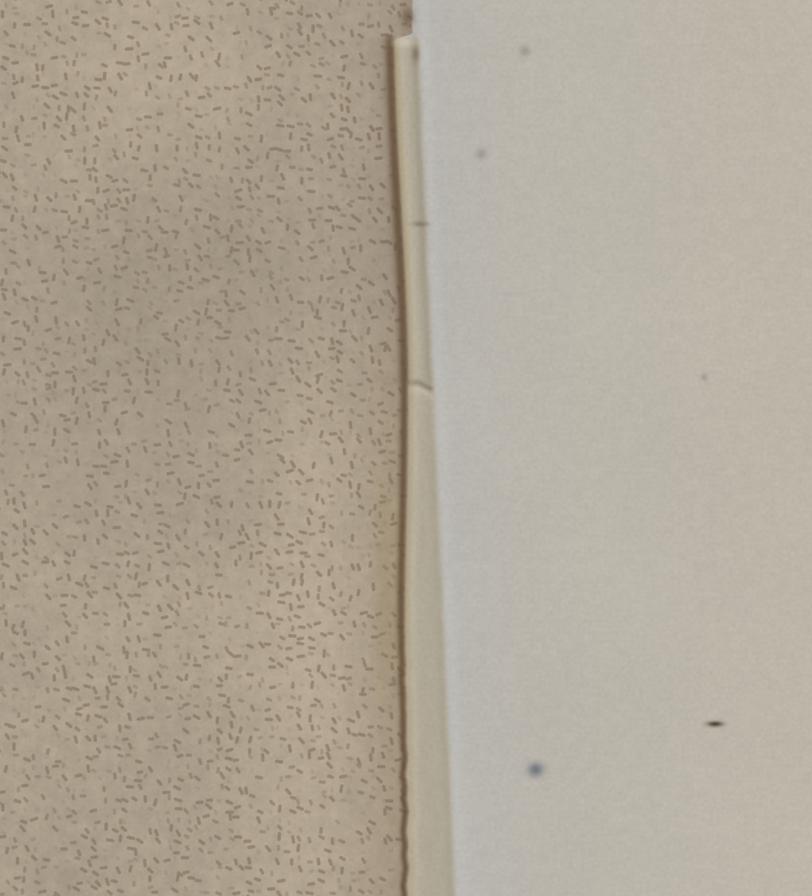
Give the GLSL for this texture, as a Shadertoy shader.

```glsl
#define LEATHER vec3(0.672, 0.622, 0.548)
#define PAPER vec3(0.737, 0.712, 0.662)
#define PAPER_COOL vec3(0.715, 0.708, 0.688)
#define STRIP vec3(0.685, 0.655, 0.585)
#define CREASE vec3(0.40, 0.32, 0.235)
#define FLECK vec3(0.505, 0.435, 0.365)
#define FLECK_CELLS 88.0
#define FLECK_OPACITY 0.62
#define GRAIN 0.035
#define TEAR_TOP 0.042
#define STEP_A 0.250
#define STEP_B 0.427

vec2 hash2(vec2 p) {
    vec3 q = fract(vec3(p.xyx) * vec3(0.1031, 0.1030, 0.0973));
    q += dot(q, q.yzx + 33.33);
    return fract((q.xx + q.yz) * q.zy);
}

float gradientNoise(vec2 p) {
    vec2 i = floor(p), f = fract(p);
    vec2 u = f * f * f * (f * (f * 6.0 - 15.0) + 10.0);
    vec2 e = vec2(0.0, 1.0);
    float a = dot(hash2(i) * 2.0 - 1.0, f);
    float b = dot(hash2(i + e.yx) * 2.0 - 1.0, f - e.yx);
    float c = dot(hash2(i + e) * 2.0 - 1.0, f - e);
    float d = dot(hash2(i + 1.0) * 2.0 - 1.0, f - 1.0);
    return mix(mix(a, b, u.x), mix(c, d, u.x), u.y);
}

float fbm(vec2 p) {
    float sum = 0.0, amp = 0.6;
    for (int i = 0; i < 4; i++) {
        sum += amp * gradientNoise(p);
        p = p * 2.03 + 17.3;
        amp *= 0.55;
    }
    return sum;
}

// Soft elliptical spot, 1 at its centre
float spot(vec2 p, vec2 centre, vec2 radius) {
    vec2 d = (p - centre) / radius;
    return exp(-dot(d, d));
}

float line(float d, float width) {
    return exp(-d * d / (width * width));
}

// Short slanted pores scattered on a jittered grid
float flecks(vec2 p) {
    vec2 g = p * FLECK_CELLS, cell = floor(g);
    float cover = 0.0;
    for (int y = -1; y <= 1; y++)
    for (int x = -1; x <= 1; x++) {
        vec2 id = cell + vec2(x, y);
        vec2 r = hash2(id), s = hash2(id + 71.7);
        float angle = -0.75 + (s.x - 0.5) * 2.2;
        vec2 dir = vec2(cos(angle), sin(angle));
        vec2 d = g - id - 0.15 - 0.7 * r;
        d -= dir * clamp(dot(d, dir), -0.27 * s.y, 0.27 * s.y);
        float mark = 1.0 - smoothstep(0.06, 0.26, length(d));
        cover = max(cover, mark * smoothstep(0.1, 0.8, s.y));
    }
    return cover;
}

vec3 leather(vec2 p, float seam) {
    vec3 col = LEATHER * (1.0 + 0.09 * fbm(p * 5.0) + 0.09 * fbm(p * 60.0));
    col *= 1.0 + 0.055 * spot(p, vec2(0.35, 0.32), vec2(0.055, 0.40));
    col *= 1.0 - 0.05 * spot(p, vec2(0.22, 0.66), vec2(0.20, 0.17));
    col *= 1.0 + 0.04 * spot(p, vec2(0.15, 0.96), vec2(0.20, 0.15));
    col = mix(col, FLECK, FLECK_OPACITY * flecks(p));
    // Shade gathering beside the crease, ochre lower down
    float shade = exp(-max(seam - p.x, 0.0) / 0.03);
    col *= 1.0 - shade * mix(vec3(0.07, 0.09, 0.13), vec3(0.12, 0.14, 0.14), smoothstep(0.45, 0.75, p.y));
    return mix(col, vec3(0.62, 0.54, 0.41), 0.35 * spot(p, vec2(0.43, 0.35), vec2(0.012, 0.13)));
}

vec3 paper(vec2 p, float edge) {
    vec3 col = mix(PAPER, PAPER_COOL, exp(-max(p.x - edge, 0.0) / 0.11));
    col *= 1.0 + 0.022 * fbm(p * 7.0) + 0.035 * fbm(p * 75.0);
    col *= 1.0 + 0.012 * gradientNoise(p * vec2(45.0, 210.0));
    // Loose specks
    col = mix(col, vec3(0.40, 0.43, 0.47), 0.85 * spot(p, vec2(0.598, 0.141), vec2(0.0085, 0.0075)));
    col = mix(col, vec3(0.29, 0.24, 0.19), 0.95 * spot(p, vec2(0.798, 0.192), vec2(0.0085, 0.003)));
    float faint = spot(p, vec2(0.586, 0.943), vec2(0.006)) + spot(p, vec2(0.537, 0.828), vec2(0.006))
                + spot(p, vec2(0.786, 0.579), vec2(0.004));
    return mix(col, vec3(0.53, 0.51, 0.48), 0.5 * faint);
}

void mainImage(out vec4 fragColor, in vec2 fragCoord) {
    vec2 p = fragCoord / iResolution.y;
    float t = 1.0 - p.y, aa = max(0.0018, 1.0 / iResolution.y);
    float wobble = 0.0035 * gradientNoise(vec2(3.0, t * 48.0)) * smoothstep(0.65, 0.85, t);
    float seam = 0.435 + 0.016 * smoothstep(0.02, 0.44, t) - 0.0035 * line(t - 0.68, 0.13) + wobble;
    float edge = 0.465 + 0.043 * t + 0.0015 * gradientNoise(vec2(8.0, t * 22.0));
    float below = smoothstep(TEAR_TOP - 0.006, TEAR_TOP + 0.004, t);
    float lower = smoothstep(STEP_B - 0.003, STEP_B + 0.003, t);
    float border = mix(0.460 + 0.004 * gradientNoise(vec2(t * 90.0, 2.0)), seam + 0.004, below);

    // Folded strip with its overlapping steps
    vec3 strip = STRIP * (1.0 + 0.04 * fbm(p * vec2(90.0, 30.0)));
    strip *= 1.0 + 0.05 * line(p.x - seam - 0.012, 0.006) - 0.07 * line(p.x - edge + 0.005, 0.005) * (1.0 - 0.6 * lower);
    float across = smoothstep(seam, seam + 0.006, p.x) * (1.0 - smoothstep(edge - 0.004, edge + 0.004, p.x));
    float bend = 0.007 * smoothstep(seam + 0.014, edge, p.x);
    strip *= 1.0 - 0.17 * across * line(t - STEP_B - bend, 0.0035);
    strip *= 1.0 + 0.07 * across * line(t - STEP_B - bend - 0.008, 0.004);

    // Layers from right to left
    vec3 col = paper(p, edge);
    col *= 1.0 + 0.025 * line(p.x - edge - 0.008, 0.007);
    col = mix(col, strip, below * (1.0 - smoothstep(edge - 0.004, edge + 0.004, p.x)));
    col = mix(col, leather(p, border), 1.0 - smoothstep(border - aa, border + aa, p.x));

    // Dark crease and the ochre lip beside it
    float width = mix(0.0058, 0.0048, lower) * (1.0 - 0.25 * smoothstep(0.6, 0.9, t));
    col = mix(col, CREASE, 0.85 * below * line(p.x - seam, width));
    col = mix(col, vec3(0.70, 0.63, 0.49), 0.45 * below * line(p.x - seam - 0.0085, 0.003));

    // Torn tip and notch
    col = mix(col, vec3(0.42, 0.35, 0.28), 0.7 * spot(p, vec2(0.455, 0.981), vec2(0.007, 0.010)));
    col = mix(col, vec3(0.79, 0.76, 0.69), 0.8 * spot(p, vec2(0.452, 0.953), vec2(0.012, 0.006)));
    col = mix(col, vec3(0.45, 0.38, 0.30), 0.6 * spot(p, vec2(0.464, 0.940), vec2(0.004, 0.009)));
    col = mix(col, vec3(0.47, 0.41, 0.32), 0.6 * spot(p, vec2(0.469, 1.0 - STEP_A), vec2(0.009, 0.003)));

    col *= 1.0 + GRAIN * gradientNoise(p * 230.0);
    fragColor = vec4(clamp(col, 0.0, 1.0), 1.0);
}
```
